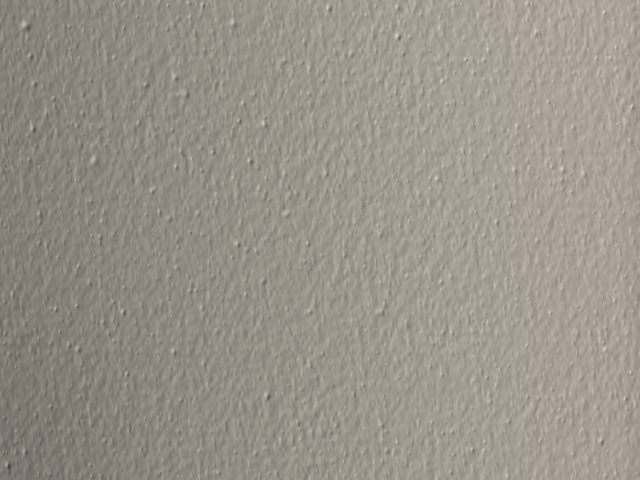
Write a Shadertoy shader that draws this texture.

```glsl
// A painted plaster wall under grazing light: fine upright noise grain is
// lit by its slope, short upright flecks and round pimples are scattered in
// jittered grids, and a broad warm gradient brightens towards the right.

const vec3 COOL_PAINT = vec3(1.0, 0.970, 0.905);
const vec3 WARM_PAINT = vec3(1.0, 0.952, 0.880);
const vec2 TO_LIGHT = vec2(-0.83, 0.56);
const vec2 ROUND = vec2(0.9, 1.15);
const vec2 UPRIGHT = vec2(0.75, 1.9);

float hash(vec2 p) {
    return fract(sin(dot(p, vec2(127.1, 311.7))) * 43758.5453);
}

float valueNoise(vec2 p) {
    vec2 cell = floor(p);
    vec2 f = fract(p);
    f = f * f * (3.0 - 2.0 * f);
    float low = mix(hash(cell), hash(cell + vec2(1.0, 0.0)), f.x);
    float high = mix(hash(cell + vec2(0.0, 1.0)), hash(cell + 1.0), f.x);
    return mix(low, high, f.y);
}

// Shears the plane so that upright features lean
vec2 lean(vec2 p, float amount) {
    return vec2(p.x + amount * p.y, p.y);
}

// Height of the rolled paint, leaning differently at each size
float grainHeight(vec2 p) {
    float height = 0.25 * valueNoise(lean(p, 0.20) * vec2(46.0, 27.0) + 7.0);
    height += valueNoise(lean(p, 0.14) * vec2(95.0, 52.0));
    height += 0.65 * valueNoise(lean(p, 0.02) * vec2(170.0, 95.0) + 31.0);
    return height;
}

// Light on the slope of the grain, positive where it faces the lamp
float grainRelief(vec2 p, vec2 toLight, float reach) {
    return grainHeight(p - toLight * reach) - grainHeight(p + toLight * reach);
}

// Light on domes of a given shape, at most one per grid cell
float domeRelief(vec2 p, vec2 shape, float density, float share, float radius, float seed) {
    vec2 grid = p * density;
    vec2 cell = floor(grid);
    vec2 jitter = vec2(hash(cell + seed), hash(cell + seed + 17.3));
    vec2 offset = (grid - cell - mix(vec2(0.28), vec2(0.72), jitter)) / density;
    float size = radius * mix(0.6, 1.15, hash(cell + seed + 41.9));
    vec2 d = offset / (size * shape);
    float present = step(hash(cell + seed + 73.1), share);
    float strength = mix(0.3, 1.0, hash(cell + seed + 59.7));
    float facing = 1.9 * dot(d, TO_LIGHT) + 0.08;
    return present * strength * facing * exp(-dot(d, d));
}

// Broad falloff of the lamp over the wall
float wallLight(vec2 uv) {
    float light = mix(0.507, 0.652, smoothstep(-0.15, 1.0, uv.x));
    light += 0.025 * (uv.y - 0.5);
    light += 0.012 * smoothstep(0.0, 0.25, uv.x);
    light -= 0.025 * smoothstep(0.35, 0.0, uv.x) * smoothstep(0.5, 0.0, uv.y);
    light -= 0.035 * smoothstep(0.965, 1.01, uv.x);
    return light;
}

void mainImage(out vec4 fragColor, in vec2 fragCoord) {
    vec2 uv = fragCoord / iResolution.xy;
    vec2 p = fragCoord / iResolution.y;
    float light = wallLight(uv);

    // Fine grain, rougher in some places than in others
    float roughness = mix(0.085, 0.135, valueNoise(p * 6.0 + 11.0));
    light += roughness * grainRelief(p, TO_LIGHT, 0.0026);

    // Short upright flecks in overlapping layers
    for (int i = 0; i < 3; i++) {
        float layer = float(i);
        vec2 q = lean(p, 0.08 + 0.06 * layer) + 0.37 * layer;
        light += 0.085 * domeRelief(q, UPRIGHT, 43.0 + 5.0 * layer, 0.40, 0.0040, 3.0 + 13.0 * layer);
    }

    // Tiny pimples and fewer larger drops
    light += 0.15 * domeRelief(p, ROUND, 44.0, 0.26, 0.0040, 2.0);
    light += 0.22 * domeRelief(p, ROUND, 21.0, 0.22, 0.0052, 9.0);
    light += 0.26 * domeRelief(p, ROUND, 7.0, 0.14, 0.0070, 23.0);

    vec3 paint = mix(COOL_PAINT, WARM_PAINT, smoothstep(0.55, 1.0, uv.x));
    fragColor = vec4(clamp(light * paint, 0.0, 1.0), 1.0);
}
```
